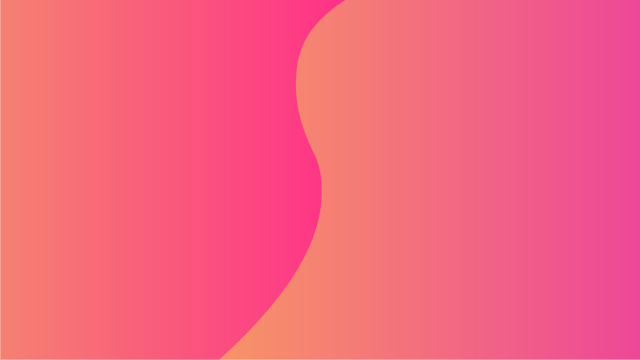
A Shadertoy shader for this background:

```glsl
// Two coral-to-pink horizontal gradients divided by a flowing S-shaped edge.

// Cubic Hermite span; each knot holds (depth, position, slope).
float hermite(vec3 a, vec3 b, float depth) {
    float span = b.x - a.x;
    float t = clamp((depth - a.x) / span, 0.0, 1.0);
    float u = 1.0 - t;
    return mix(a.y, b.y, t * t * (3.0 - 2.0 * t))
         + span * t * u * (u * a.z - t * b.z);
}

// Horizontal position of the dividing edge at a depth below the top.
float edgePosition(float depth) {
    vec3 top   = vec3(0.000, 0.9590, -1.55);
    vec3 inner = vec3(0.238, 0.8220,  0.00);
    vec3 bend  = vec3(0.426, 0.8720,  0.50);
    vec3 outer = vec3(0.532, 0.8937,  0.00);
    vec3 foot  = vec3(1.000, 0.6080, -1.10);
    if (depth < inner.x) return hermite(top, inner, depth);
    if (depth < bend.x) return hermite(inner, bend, depth);
    if (depth < outer.x) return hermite(bend, outer, depth);
    return hermite(outer, foot, depth);
}

void mainImage(out vec4 fragColor, in vec2 fragCoord) {
    // Height units, with x rescaled to a 16:9 frame
    vec2 p = fragCoord / iResolution.xy * vec2(16.0 / 9.0, 1.0);
    float pixel = 1.0 / iResolution.y;

    // Gradient on each side of the edge
    vec3 leftColor = mix(vec3(0.96, 0.505, 0.445), vec3(1.0, 0.19, 0.53),
                         clamp(p.x / 0.958, 0.0, 1.0));
    vec3 rightColor = mix(vec3(0.97, 0.58, 0.40), vec3(0.93, 0.28, 0.595),
                          clamp((p.x - 0.608) / 1.17, 0.0, 1.0));

    // Antialiased join, with the offset corrected for the edge's slope
    float depth = 1.0 - p.y;
    float edge = edgePosition(depth);
    float slope = (edgePosition(depth + pixel) - edgePosition(depth - pixel)) / (2.0 * pixel);
    float dist = (p.x - edge) / sqrt(1.0 + slope * slope);
    vec3 color = mix(leftColor, rightColor, smoothstep(-0.75 * pixel, 0.75 * pixel, dist));

    // Pale hairline along the left and bottom borders
    float border = min(p.x, p.y);
    float hairline = clamp((0.0012 - border) / pixel + 0.5, 0.0, 1.0);
    color = mix(color, vec3(1.0), 0.6 * hairline);

    fragColor = vec4(color, 1.0);
}
```
